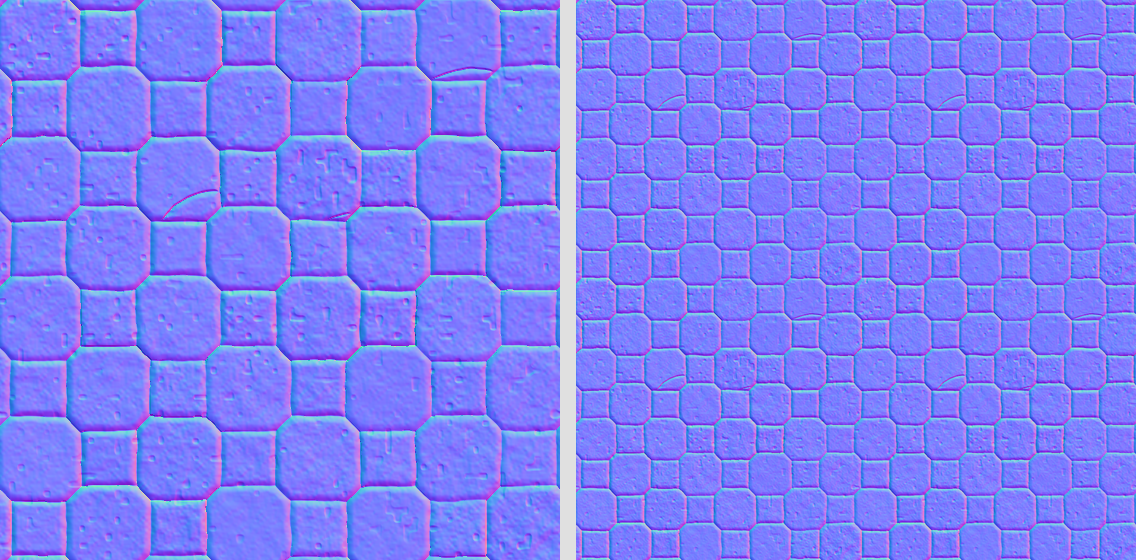
Left, the tile; right, the same tile 2 across and 2 down.
This texture map is drawn by a Shadertoy shader. Its source:

```glsl
float hash(vec2 c) {
    uvec2 u = uvec2(c + 0.5) * uvec2(1597u, 3812u) + 771u;
    uint n = (u.x ^ (u.y << 7)) * 277803u;
    n = (n ^ (n >> 15)) * 73244475u;
    n ^= n >> 16;
    return float(n & 65535u) / 65535.0;
}

// Value noise that wraps every period lattice cells.
float noise(vec2 p, float period) {
    vec2 c = floor(p), f = p - c;
    f = f * f * f * (f * (f * 6.0 - 15.0) + 10.0);
    vec2 lo = mod(c, period), hi = mod(c + 1.0, period);
    return mix(mix(hash(lo), hash(vec2(hi.x, lo.y)), f.x),
               mix(hash(vec2(lo.x, hi.y)), hash(hi), f.x), f.y);
}

float smoothMax(float a, float b, float k) {
    float h = max(k - abs(a - b), 0.0) / k;
    return max(a, b) + h * h * k * 0.25;
}

// Arc-shaped crack: narrow groove around a circle of centre xy, radius z.
float crack(vec2 q, vec3 circle) {
    float c = circle.z - length(q - circle.xy);
    return c > 0.0 ? -c - 0.015 : 3.0 * c - 0.03;
}

float stoneHeight(vec2 p) {
    // Slightly uneven joints
    vec2 s = p + 0.03 * (vec2(noise(p * 3.0, 24.0), noise(p * 3.0 + 11.0, 24.0)) - 0.5);
    s += 0.012 * (vec2(noise(p * 9.0, 72.0), noise(p * 9.0 + 31.0, 72.0)) - 0.5);

    // Octagons and squares alternate; octagons reach into the square cells
    vec2 cell = floor(s), q = s - cell - 0.5, a = abs(q);
    bool octagon = mod(cell.x + cell.y, 2.0) > 0.5;
    if (!octagon && max(a.x, a.y) > 0.395) {
        vec2 across = a.x > a.y ? vec2(sign(q.x), 0.0) : vec2(0.0, sign(q.y));
        cell += across;
        q -= across;
        a = abs(q);
        octagon = true;
    }
    vec2 id = mod(cell, 8.0);
    float d = octagon
        ? smoothMax(max(a.x, a.y) - 0.605, (a.x + a.y - 1.0) * 0.707, 0.06)
        : smoothMax(a.x, a.y, 0.06) - 0.395;

    // Broken corners on a few octagons
    if (id == vec2(2, 5)) d = max(d, crack(q, vec3(0.52, -1.08, 0.9)));
    if (id == vec2(6, 7)) d = max(d, crack(q, vec3(0.22, -1.68, 1.25)));
    if (id == vec2(4, 5)) d = max(d, crack(q, vec3(0.6, -1.4, 0.93)));

    // Rounded rim, worn differently on each stone, and a slight tilt
    float wear = hash(id + 40.0);
    float rim = max(d + 0.105, 0.0);
    float h = -mix(3.0, 6.2, wear) * rim * rim;
    h += dot(q, vec2(hash(id + 60.0), hash(id + 80.0)) - 0.5) * 0.06;

    // Rough surface with scattered pits
    float rough = mix(0.55, 1.2, hash(id + 100.0));
    h += rough * (0.022 * noise(p * 4.0, 32.0) + 0.012 * noise(p * 10.0, 80.0)
                + 0.007 * noise(p * 22.0, 176.0));
    return h - 0.02 * rough * smoothstep(0.8, 1.0, noise(p * 8.0 + 5.0, 64.0));
}

void mainImage(out vec4 fragColor, in vec2 fragCoord) {
    vec2 p = fragCoord / iResolution.xy * 8.0 + vec2(-0.05, 0.05);

    // Surface normal from central differences
    vec2 e = vec2(0.013, 0.0);
    vec2 slope = vec2(stoneHeight(p + e.xy) - stoneHeight(p - e.xy),
                      stoneHeight(p + e.yx) - stoneHeight(p - e.yx)) / (2.0 * e.x);
    vec3 normal = normalize(vec3(-slope - vec2(0.02, 0.01), 1.0));
    fragColor = vec4(0.5 + 0.5 * normal, 1.0);
}
```
